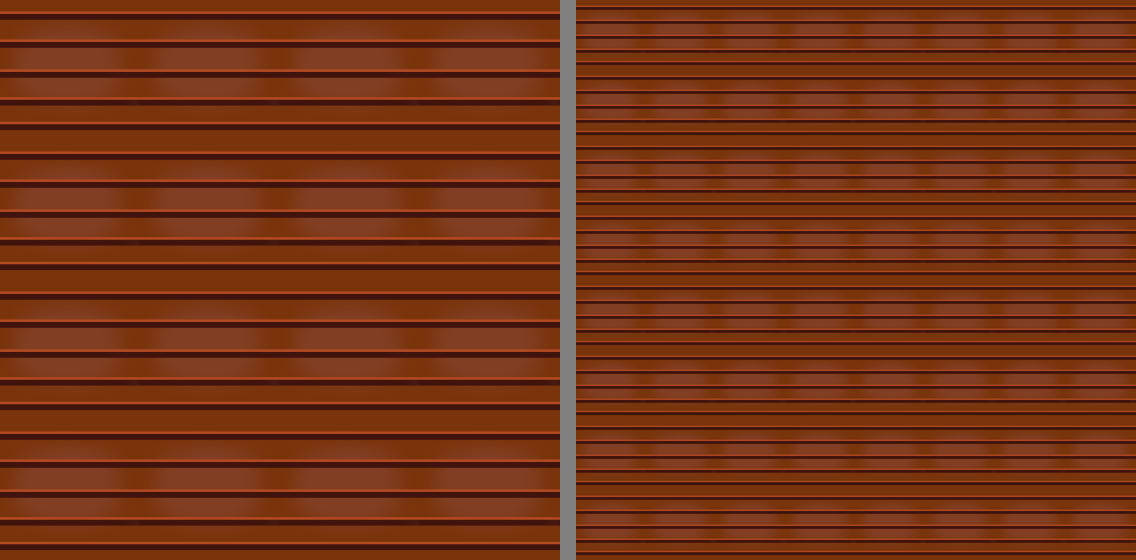
Left: one tile. Right: repeated 2 by 2.
This pattern is drawn by a WebGL 2 fragment shader. Its source:

```glsl
#version 300 es
precision highp float;

#define TILES 4.0
#define SEAMS 5
#define RIM_WIDTH 0.0175
#define GROOVE_WIDTH 0.042
#define PLANK_COLOR vec3(0.475, 0.204, 0.045)
#define BLOOM_COLOR vec3(0.505, 0.243, 0.137)
#define RIM_COLOR vec3(0.71, 0.29, 0.13)
#define GROOVE_COLOR vec3(0.25, 0.08, 0.05)
#define WORN_COLOR vec3(0.31, 0.11, 0.08)
#define RIPPLE 0.04

uniform vec2 u_resolution;
out vec4 fragColor;

const float TAU = 6.28319;

// Upper edge of each seam, measured down from the top of a tile.
const float seamTop[SEAMS] = float[SEAMS](0.082, 0.282, 0.496, 0.695, 0.870);

// Periodic bump: 0 at whole numbers, 1 halfway between.
float hump(float x) {
    return 0.5 - 0.5 * cos(TAU * x);
}

// Coverage of the interval from lo to hi, smoothed over one pixel.
float band(float d, float lo, float hi, float pixel) {
    return clamp((d - lo) / pixel + 0.5, 0.0, 1.0)
         - clamp((d - hi) / pixel + 0.5, 0.0, 1.0);
}

// Soft pale bloom across each tile, uneven through layered sines.
float bloom(vec2 p) {
    float ripple = sin(TAU * (p.x + 2.0 * p.y)) + 0.5 * sin(TAU * (3.0 * p.x - p.y));
    float body = sqrt(hump(p.x + 0.02)) * hump(p.y + 0.03);
    return smoothstep(0.06, 0.72, body * (1.0 + RIPPLE * ripple));
}

void main() {
    vec2 uv = gl_FragCoord.xy / u_resolution;
    vec2 tile = fract(vec2(uv.x, -uv.y) * TILES);
    float pixel = TILES / u_resolution.y;

    vec3 color = mix(PLANK_COLOR, BLOOM_COLOR, bloom(tile));

    // Faint wear in the fourth groove, near the tile edge.
    float wear = smoothstep(0.88, 0.97, tile.x) * (1.0 - smoothstep(0.98, 1.0, tile.x));

    // Bright rim above a dark groove at every seam.
    for (int i = 0; i < SEAMS; i++) {
        float depth = fract(tile.y - seamTop[i] + 0.5) - 0.5;
        float grooveEnd = RIM_WIDTH + GROOVE_WIDTH;
        float rim = band(depth, 0.0, RIM_WIDTH + 0.5 * GROOVE_WIDTH, pixel);
        float groove = band(depth, RIM_WIDTH, grooveEnd, pixel);
        vec3 grooveColor = mix(GROOVE_COLOR, WORN_COLOR, i == 3 ? 0.5 * wear : 0.0);
        color = mix(color, RIM_COLOR, rim);
        color = mix(color, grooveColor, groove);
    }

    fragColor = vec4(color, 1.0);
}
```
